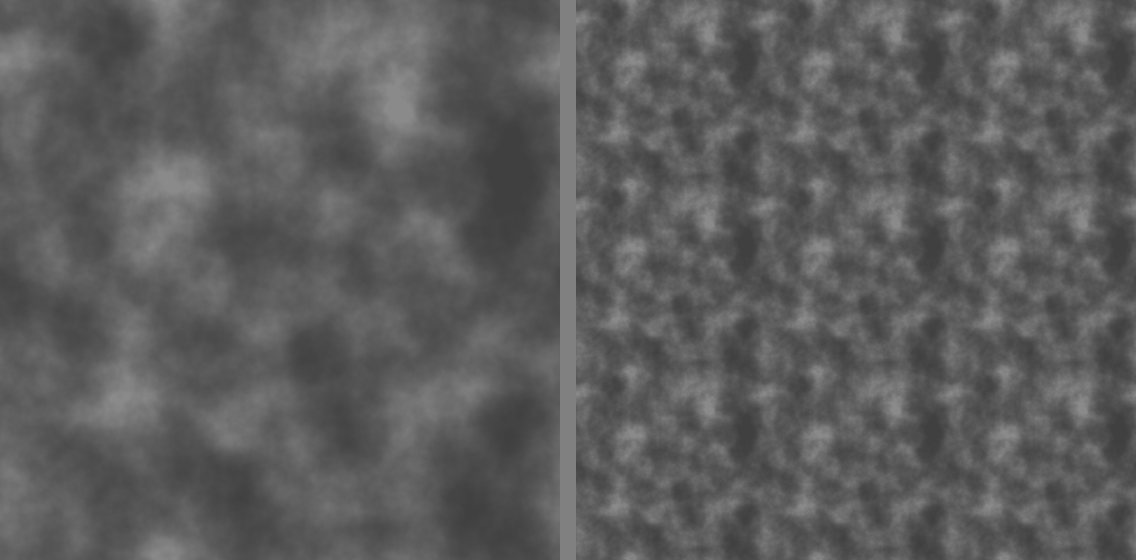
Left, the tile; right, the same tile 3 across and 3 down.
Write a WebGL 2 fragment shader that draws this texture.

```glsl
#version 300 es
precision highp float;

uniform vec2 u_resolution;
out vec4 fragColor;

// Integer hash of a lattice cell, returned in 0..1
float hash(ivec2 cell, int seed) {
    uint h = uint(cell.x) * 374761393u + uint(cell.y) * 668265263u + uint(seed) * 974711u;
    h = (h ^ (h >> 15)) * 2246822519u;
    h = (h ^ (h >> 13)) * 3266489917u;
    h ^= h >> 16;
    return float(h >> 8) / 16777216.0;
}

// Contribution of one lattice corner, wrapped to the period
float corner(ivec2 cell, vec2 offset, int period, int seed) {
    ivec2 wrapped = (cell % period + period) % period;
    float angle = 6.28319 * hash(wrapped, seed);
    return dot(vec2(cos(angle), sin(angle)), offset);
}

// Gradient noise that repeats after a whole number of cells
float tileNoise(vec2 p, int period, int seed) {
    ivec2 cell = ivec2(floor(p));
    vec2 f = fract(p);
    vec2 w = f * f * f * (f * (f * 6.0 - 15.0) + 10.0);
    float a = corner(cell, f, period, seed);
    float b = corner(cell + ivec2(1, 0), f - vec2(1, 0), period, seed);
    float c = corner(cell + ivec2(0, 1), f - vec2(0, 1), period, seed);
    float d = corner(cell + ivec2(1, 1), f - vec2(1, 1), period, seed);
    return mix(mix(a, b, w.x), mix(c, d, w.x), w.y);
}

// Octaves are shifted so that their lattices do not line up
float clouds(vec2 uv) {
    float sum = 0.0;
    float amplitude = 1.0;
    int period = 5;
    for (int octave = 0; octave < 6; octave++) {
        vec2 shift = vec2(0.37, 0.71) * float(octave);
        sum += amplitude * tileNoise(uv * float(period) + shift, period, octave + 3);
        amplitude *= 0.5;
        period *= 2;
    }
    return sum;
}

void main() {
    vec2 uv = gl_FragCoord.xy / u_resolution;
    float density = clouds(uv);

    // The square term flattens the shadows and lifts the bright billows
    float grey = 0.354 + 0.235 * density + 0.12 * density * density;
    fragColor = vec4(vec3(clamp(grey, 0.25, 0.54)), 1.0);
}
```
